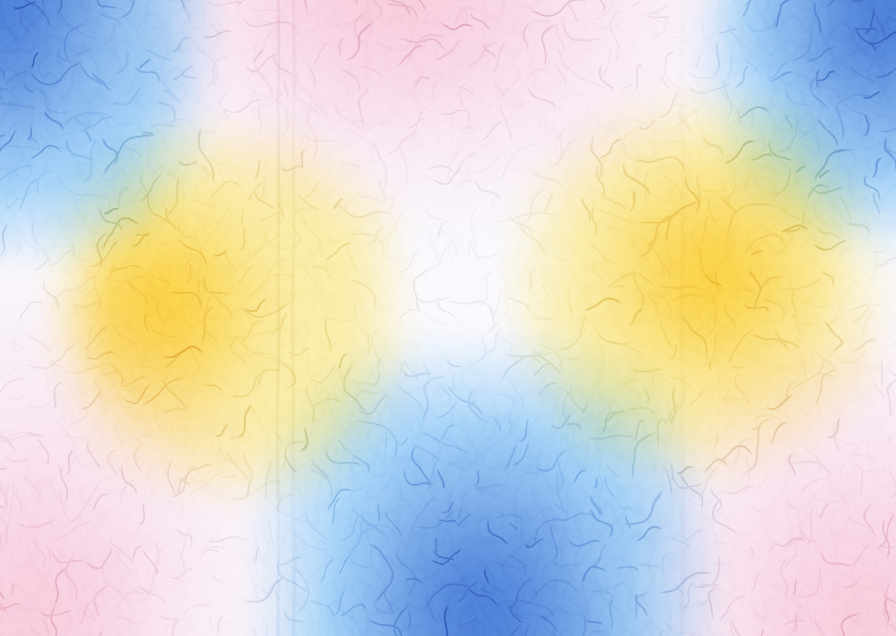
Give the GLSL for this background, as a WebGL 2 fragment shader.

```glsl
#version 300 es
precision highp float;
// Soft blue, yellow and pink dye washes on fibrous handmade paper.
uniform vec2 u_resolution;
out vec4 fragColor;

const vec3 PAPER = vec3(0.980, 0.975, 0.992);
const vec3 BLUE_EDGE = vec3(0.66, 0.85, 0.98);
const vec3 BLUE_CORE = vec3(0.32, 0.53, 0.86);
const vec3 YELLOW_EDGE = vec3(1.0, 0.955, 0.68);
const vec3 YELLOW_CORE = vec3(1.0, 0.855, 0.30);
const vec3 PINK_EDGE = vec3(0.995, 0.92, 0.95);
const vec3 PINK_CORE = vec3(0.99, 0.83, 0.88);

vec2 hash2(vec2 p) {
    p = vec2(dot(p, vec2(127.1, 311.7)), dot(p, vec2(269.5, 183.3)));
    return fract(sin(p) * 43758.5);
}

// Gradient noise, about -0.7 to 0.7
float noise(vec2 p) {
    vec2 i = floor(p), f = fract(p);
    vec2 u = f * f * f * (f * (f * 6.0 - 15.0) + 10.0);
    vec2 e = vec2(0.0, 1.0);
    float a = dot(hash2(i) * 2.0 - 1.0, f);
    float b = dot(hash2(i + e.yx) * 2.0 - 1.0, f - e.yx);
    float c = dot(hash2(i + e.xy) * 2.0 - 1.0, f - e.xy);
    float d = dot(hash2(i + e.yy) * 2.0 - 1.0, f - e.yy);
    return mix(mix(a, b, u.x), mix(c, d, u.x), u.y);
}

float fbm(vec2 p) {
    float sum = 0.0, amp = 0.5;
    for (int i = 0; i < 4; i++) {
        sum += amp * noise(p);
        p = p * 2.03 + 17.0;
        amp *= 0.5;
    }
    return sum;
}

// Rounded dye spot; "power" above 2 makes it squarer
float spot(vec2 p, vec2 radius, float power) {
    vec2 q = pow(abs(p / radius), vec2(power));
    return pow(q.x + q.y, 1.0 / power);
}

// Multiplying tint of one wash, with a deeper core
vec3 wash(vec2 p, vec2 radius, float power, float soft, vec2 coreShift, vec3 edge, vec3 core) {
    float amount = 1.0 - smoothstep(1.0 - soft, 1.0 + soft, spot(p, radius, power));
    float depth = 1.0 - smoothstep(0.0, 0.95, spot(p - coreShift, radius, 2.0));
    return mix(vec3(1.0), mix(edge, core, depth), amount);
}

// Coverage of short curved fibres, one per grid cell
float fibres(vec2 p, float cell, float seed, float pixel) {
    vec2 home = floor(p / cell);
    float cover = 0.0;
    for (int j = -1; j <= 1; j++)
    for (int i = -1; i <= 1; i++) {
        vec2 id = home + vec2(i, j);
        vec2 pick = hash2(id + seed), shape = hash2(id + seed + 41.3);
        vec2 q = p / cell - id - pick;
        float angle = 6.283 * shape.x;
        q = mat2(cos(angle), sin(angle), -sin(angle), cos(angle)) * q;
        float bend = (shape.y - 0.5) * 3.2, wave = 0.06 * pick.x;
        float slope = 2.0 * bend * q.x + 9.0 * wave * cos(9.0 * q.x);
        float dist = abs(q.y - bend * q.x * q.x - wave * sin(9.0 * q.x));
        dist *= cell / sqrt(1.0 + slope * slope);
        float halfLength = mix(0.15, 0.5, pick.y);
        float ends = 1.0 - smoothstep(0.7, 1.0, abs(q.x) / halfLength);
        float line = 1.0 - smoothstep(0.0003, 0.0010 + pixel, dist);
        cover = max(cover, line * ends * mix(0.15, 0.9, shape.x * pick.x));
    }
    return cover;
}

// Narrow vertical fold in the sheet
float crease(vec2 p, float x, float width) {
    float d = (p.x - x - 0.004 * noise(vec2(x * 50.0, p.y * 5.0))) / width;
    return exp(-d * d) * (0.65 + 0.6 * noise(vec2(x * 90.0, p.y * 9.0)));
}

void main() {
    vec2 p = gl_FragCoord.xy / u_resolution.y;
    p.x *= 1.411 * u_resolution.y / u_resolution.x;
    float pixel = 1.0 / u_resolution.y;
    vec2 w = p + 0.035 * vec2(fbm(p * 7.0), fbm(p * 7.0 + 31.0));

    // Pink, blue and yellow washes
    vec3 color = PAPER;
    color *= wash(w - vec2(0.66, 1.01), vec2(0.39, 0.28), 2.2, 0.5, vec2(-0.04, 0.0), PINK_EDGE, PINK_CORE);
    color *= wash(w - vec2(0.04, 0.08), vec2(0.31, 0.36), 2.0, 0.6, vec2(0.0, -0.06), PINK_EDGE, PINK_CORE);
    color *= wash(w - vec2(1.36, 0.06), vec2(0.31, 0.34), 2.0, 0.5, vec2(0.0, -0.04), PINK_EDGE, PINK_CORE);
    color *= wash(w - vec2(0.0, 1.0), vec2(0.30, 0.36), 2.8, 0.25, vec2(0.0), BLUE_EDGE, BLUE_CORE);
    color *= wash(w - vec2(1.42, 1.0), vec2(0.28, 0.34), 2.5, 0.28, vec2(-0.02, -0.01), BLUE_EDGE, BLUE_CORE);
    color *= wash(w - vec2(0.765, 0.03), vec2(0.31, 0.37), 2.8, 0.30, vec2(0.0), BLUE_EDGE, BLUE_CORE);
    color *= wash(w - vec2(0.36, 0.51), vec2(0.25, 0.255), 2.2, 0.32, vec2(-0.10, 0.01), YELLOW_EDGE, YELLOW_CORE);
    color *= wash(w - vec2(1.10, 0.55), vec2(0.255, 0.26), 2.2, 0.32, vec2(0.02, 0.015), YELLOW_EDGE, YELLOW_CORE);

    // Mottled pulp and fine wrinkles
    float wrinkle = 1.0 - smoothstep(0.0, 0.10, abs(noise(w * vec2(38.0, 26.0))));
    float grain = 0.07 * fbm(p * vec2(60.0, 35.0)) + 0.05 * noise(p * 170.0);
    vec3 deep = color * color * color * 0.93;
    color = mix(color, deep, clamp(0.05 * wrinkle + grain, -0.06, 0.12));

    // Scattered fibres take a deeper tone of the dye beneath
    float cover = 0.0;
    for (int k = 0; k < 4; k++) {
        float layer = float(k);
        cover = max(cover, fibres(w + layer * 0.37, 0.06 + 0.017 * layer, 13.0 * layer, pixel));
    }
    color = mix(color, deep * 0.95, 0.6 * cover);

    // Folds
    float fold = crease(p, 0.438, 0.0025) + 0.6 * crease(p, 0.462, 0.003) + 0.3 * crease(p, 1.075, 0.004);
    color = mix(color, deep * 0.9, 0.28 * fold);

    fragColor = vec4(clamp(color, 0.0, 1.0), 1.0);
}
```
